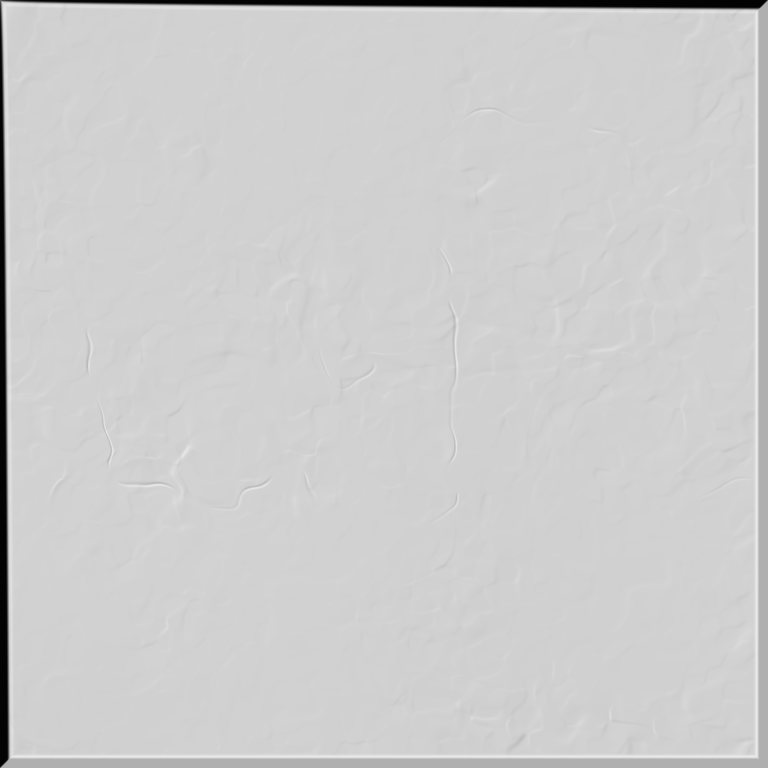
Reproduce this texture map procedurally as a Shadertoy shader.

```glsl
const vec3 SHEET = vec3(0.818);
const vec3 BEVEL = vec3(0.685);
const vec3 SHADOW = vec3(0.012);
const vec3 GLINT = vec3(0.91);

const float COARSE_CELLS = 21.0;    // plates across the canvas
const float FINE_CELLS = 46.0;
const float PLATE_SHARPNESS = 13.0;
const float PLATE_STEP = 0.55;      // height jump between plates
const float PLATE_TILT = 0.9;
const float GROOVE_DEPTH = 0.75;
const float GROOVE_WIDTH = 0.009;
const float QUIET_GAIN = 0.035;     // relief contrast, calm to crumpled
const float BUSY_GAIN = 0.17;
const float EMBOSS_REACH = 0.0014;
const float BEVEL_WIDTH = 0.0135;
const float SHADOW_THIN = 0.001;
const float SHADOW_THICK = 0.012;

vec2 hash22(vec2 p) {
    vec3 q = fract(p.xyx * vec3(0.1031, 0.1030, 0.0973));
    q += dot(q, q.yzx + 33.33);
    return fract((q.xx + q.yz) * q.zy);
}

float valueNoise(vec2 p) {
    vec2 i = floor(p), f = fract(p);
    f = f * f * f * (f * (f * 6.0 - 15.0) + 10.0);
    float low = mix(hash22(i).x, hash22(i + vec2(1, 0)).x, f.x);
    float high = mix(hash22(i + vec2(0, 1)).x, hash22(i + vec2(1, 1)).x, f.x);
    return mix(low, high, f.y);
}

vec2 noisePair(vec2 p) {
    return vec2(valueNoise(p), valueNoise(p + vec2(57.3, 91.7))) - 0.5;
}

// Softly joined cells, each a tilted plate at its own height
float plates(vec2 p) {
    vec2 cell = floor(p);
    float height = 0.0, total = 0.0;
    for (int y = -1; y <= 1; y++)
    for (int x = -1; x <= 1; x++) {
        vec2 id = cell + vec2(x, y);
        vec2 offset = p - id - hash22(id);
        vec2 tilt = hash22(id + 71.0) - 0.5;
        float level = hash22(id + 139.0).x;
        float weight = exp2(-PLATE_SHARPNESS * dot(offset, offset));
        height += weight * (level * PLATE_STEP + dot(tilt, offset) * PLATE_TILT);
        total += weight;
    }
    return height / total;
}

// Crumpled sheet: bent plates plus long winding grooves
float sheetHeight(vec2 p, float grooves) {
    vec2 q = p + 0.035 * noisePair(p * 9.0) + 0.016 * noisePair(p * 31.0 + 13.0);
    float height = plates(q * COARSE_CELLS + 5.0);
    height += 0.6 * plates(q * FINE_CELLS + 40.0);
    float path = valueNoise(q * 4.0 + 3.0) + 0.4 * valueNoise(q * 11.0 + 8.0) - 0.7;
    float groove = exp(-pow(path / GROOVE_WIDTH, 2.0));
    return height - GROOVE_DEPTH * grooves * groove;
}

float emboss(vec2 p) {
    float patches = 0.65 * valueNoise(p * 5.0 + 21.0) + 0.35 * valueNoise(p * 15.0 + 33.0);
    float busy = smoothstep(0.35, 0.85, patches);
    float grooves = smoothstep(0.5, 0.7, valueNoise(p * 4.5 + 62.0))
                  * smoothstep(0.2, 0.6, valueNoise(p * 24.0 + 77.0));
    vec2 reach = EMBOSS_REACH * vec2(0.75, -0.66);
    float slope = sheetHeight(p + reach, grooves) - sheetHeight(p - reach, grooves);
    float gain = mix(QUIET_GAIN, BUSY_GAIN, max(busy, 0.6 * grooves));
    return clamp(slope * gain, -0.22, 0.09);
}

float ridge(float distance, float width) {
    return exp(-distance * distance / (width * width));
}

void mainImage(out vec4 fragColor, in vec2 fragCoord) {
    vec2 uv = fragCoord / iResolution.xy;
    vec3 color = SHEET + emboss(uv) + 0.008 * (valueNoise(uv * 3.0) - 0.5);

    // Distances to the shaded (left, top) and lit (right, bottom) sides
    float shadedSide = min(uv.x, 1.0 - uv.y);
    float litSide = min(1.0 - uv.x, uv.y);
    float along = max(uv.x, 1.0 - uv.y);
    float mitre = smoothstep(-0.002, 0.002, litSide - shadedSide);

    // Lit bevel with a bright inner rim
    float bevel = 1.0 - smoothstep(BEVEL_WIDTH - 0.002, BEVEL_WIDTH + 0.001, litSide);
    color = mix(color, BEVEL, bevel * (1.0 - mitre));
    color = mix(color, GLINT, ridge(litSide - BEVEL_WIDTH - 0.0015, 0.0022) * (1.0 - mitre));

    // Black wedge that widens away from the upper left corner
    float wedge = mix(SHADOW_THIN, SHADOW_THICK, sqrt(along));
    color += 0.05 * ridge(shadedSide - wedge - 0.004, 0.002) * mitre;
    float shadow = 1.0 - smoothstep(wedge - 0.003, wedge + 0.002, shadedSide);
    color = mix(color, SHADOW, shadow * mitre);

    fragColor = vec4(clamp(color, 0.0, 1.0), 1.0);
}
```
